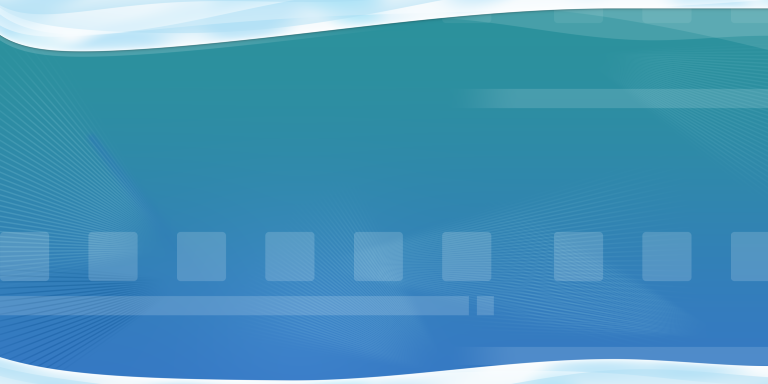
A WebGL 1 fragment shader for this background:

```glsl
precision highp float;
// Teal to blue panel with translucent tiles, bars and fine ray fans between pale waves.
uniform vec2 u_resolution;

float hash(vec2 p) {
  return fract(sin(dot(p, vec2(127.1, 311.7))) * 43758.5);
}

float gradientDot(vec2 cell, vec2 offset) {
  float angle = 6.2832 * hash(cell);
  return dot(vec2(cos(angle), sin(angle)), offset);
}

float gradientNoise(vec2 p) {
  vec2 i = floor(p), f = fract(p);
  vec2 u = f * f * (3.0 - 2.0 * f), e = vec2(1.0, 0.0);
  return mix(mix(gradientDot(i, f), gradientDot(i + e.xy, f - e.xy), u.x),
             mix(gradientDot(i + e.yx, f - e.yx), gradientDot(i + 1.0, f - 1.0), u.x), u.y);
}

// Antialiased coverage of a signed distance
float fill(float d) {
  float w = 0.7 / u_resolution.y;
  return 1.0 - smoothstep(-w, w, d);
}

float box(vec2 p, vec2 halfSize, float radius) {
  vec2 q = abs(p) - halfSize + radius;
  return length(max(q, 0.0)) + min(max(q.x, q.y), 0.0) - radius;
}

// Thin rays spreading from a centre around one heading
float fan(vec2 p, vec2 centre, float heading, float spread, float count, float reach) {
  vec2 q = p - centre;
  float c = cos(heading), s = sin(heading);
  q = vec2(c * q.x + s * q.y, c * q.y - s * q.x);
  float r = length(q), a = atan(q.y, q.x);
  float d = abs(fract(a * count) - 0.5) / count * r;
  float ray = 1.0 - smoothstep(0.0, 0.001 + 1.0 / u_resolution.y, d);
  float sector = 1.0 - smoothstep(spread * 0.6, spread, abs(a));
  return ray * sector * smoothstep(0.05, 0.25, r) * (1.0 - smoothstep(reach * 0.6, reach, r));
}

// Heights of the two wave edges
float topEdge(float x) {
  return 0.978 - 0.116 * (1.0 - smoothstep(0.1, 1.6, x)) + 0.047 * exp(-14.0 * x);
}

float bottomEdge(float x) {
  return 0.008 + 0.062 * exp(-5.0 * x) + 0.057 * smoothstep(0.75, 1.6, x)
       - 0.018 * smoothstep(1.6, 2.0, x);
}

// Pale folded sheets; depth is the distance behind the wave edge
vec3 waves(vec2 p, float depth) {
  float cloud = gradientNoise(p * vec2(4.5, 9.0) + 3.7);
  vec3 color = mix(vec3(0.72, 0.89, 0.97), vec3(0.96, 0.98, 0.99), smoothstep(-0.25, 0.3, cloud));
  float cyan = smoothstep(0.12, 0.45, gradientNoise(p * vec2(3.5, 6.0) + 11.3));
  color = mix(color, vec3(0.5, 0.85, 0.96), 0.7 * cyan);
  for (int i = 0; i < 4; i++) {
    float k = float(i);
    float fold = depth - 0.025 - 0.022 * k - 0.025 * sin(p.x * (3.1 + 0.7 * k) + 1.9 * k);
    vec3 tint = mix(vec3(0.97, 0.99, 1.0), vec3(0.66, 0.86, 0.95), mod(k, 2.0));
    color = mix(color, tint, 0.5 * fill(-fold) * exp(-18.0 * max(fold, 0.0)));
  }
  return mix(color, vec3(1.0), 0.85 * exp(-90.0 * max(depth, 0.0)));
}

void main() {
  vec2 p = gl_FragCoord.xy / u_resolution * vec2(2.0, 1.0);
  vec3 color = mix(vec3(0.21, 0.47, 0.77), vec3(0.17, 0.57, 0.61), smoothstep(-0.1, 1.0, p.y));

  // Diagonal fold shadow
  vec2 along = vec2(0.2, -0.26), q = p - vec2(0.24, 0.64);
  float t = clamp(dot(q, along) / dot(along, along), 0.0, 1.7);
  float away = length(q - along * t) / (0.012 + 0.014 * t);
  color = mix(color, vec3(0.17, 0.45, 0.72), 0.45 * exp(-away * away) * (1.0 - t / 1.7));

  // Ray fans and their soft sheen
  float rays = 0.2 * fan(p, vec2(0.47, 0.35), 2.75, 0.65, 36.0, 0.75);
  rays += 0.13 * fan(p, vec2(1.18, 0.02), 2.5, 0.5, 55.0, 0.62);
  rays += 0.12 * fan(p, vec2(0.8, 0.31), 0.02, 0.3, 70.0, 1.05);
  rays += 0.12 * fan(p, vec2(1.9, 0.12), 2.85, 0.3, 60.0, 0.75);
  rays += 0.10 * fan(p, vec2(1.5, 0.86), -0.3, 0.4, 50.0, 0.75);
  color = mix(color, vec3(0.6, 0.85, 0.9), rays);
  color -= 0.06 * fan(p, vec2(0.5, 0.27), 3.4, 0.4, 30.0, 0.65);
  color += 0.035 * exp(-14.0 * dot(p - vec2(0.78, 0.2), p - vec2(0.78, 0.2)));

  // Tile rows, with a wider gap before the right group
  float x = p.x - 0.0607 * step(1.36, p.x);
  float cellX = mod(x, 0.2303) - 0.064;
  float veil = 0.16 * fill(box(vec2(cellX, p.y - 0.332), vec2(0.064), 0.01));
  veil += 0.06 * step(1.1, p.x) * fill(box(vec2(cellX, p.y - 1.004), vec2(0.064), 0.01));

  // Bars
  veil += 0.16 * fill(box(p - vec2(0.6, 0.204), vec2(0.621, 0.025), 0.001));
  veil += 0.16 * fill(box(p - vec2(1.264, 0.204), vec2(0.022, 0.025), 0.001));
  float fadeIn = smoothstep(1.16, 1.36, p.x);
  veil += 0.13 * fadeIn * fill(abs(p.y - 0.7435) - 0.025);
  veil += 0.13 * fadeIn * fill(abs(p.y - 0.073) - 0.0235);

  // Translucent swells under the upper right edge
  float swell = 0.955 - 0.06 * smoothstep(1.08, 1.7, p.x) + 0.012 * smoothstep(1.7, 2.0, p.x);
  veil += 0.13 * smoothstep(1.05, 1.3, p.x) * fill(swell - p.y);
  float sweep = 0.975 - 0.105 * pow(max(p.x - 1.4, 0.0) / 0.6, 1.4);
  veil += 0.10 * smoothstep(1.35, 1.6, p.x) * fill(sweep - p.y);

  // Pale lip and dark line below the upper edge
  float above = p.y - topEdge(p.x), below = bottomEdge(p.x) - p.y;
  veil += 0.16 * fill(-above - 0.014) * (1.0 - smoothstep(0.5, 1.1, p.x));
  color = mix(color, vec3(1.0), veil);
  color *= 1.0 - 0.3 * exp(-350.0 * abs(above));

  color = mix(color, waves(p, above), fill(-above));
  color = mix(color, waves(p + vec2(0.6, 0.3), below), fill(-below));
  gl_FragColor = vec4(color, 1.0);
}
```
